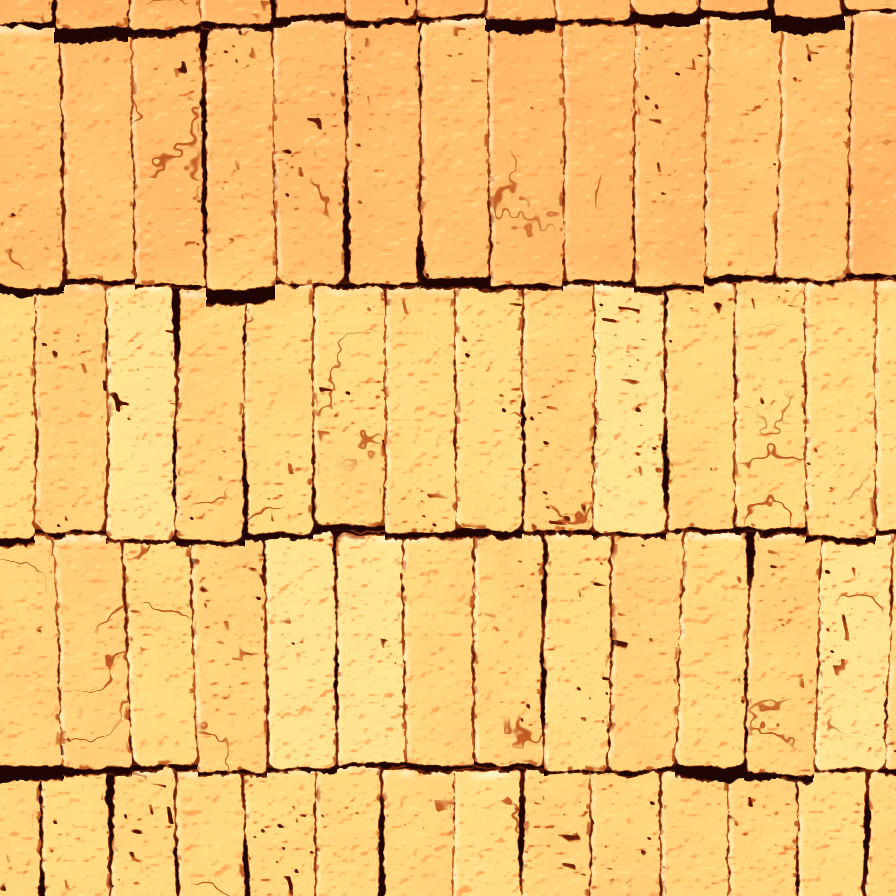
Give the GLSL for this texture, as a WebGL 2 fragment shader.

```glsl
#version 300 es
precision highp float;
// Sunlit wall of clay bricks stacked on end in uneven rows with dark ragged joints.
uniform vec2 u_resolution;
out vec4 fragColor;

#define JOINT 0.0017    // mean half width of upright joints
#define SHADOW 0.0072   // mean depth of the shadow under a brick
#define JITTER 0.013    // height variation between bricks
#define RAGGED 0.0040   // roughness of brick edges
#define CORNER 0.006    // mean corner radius
#define GRAIN 88.0      // frequency of the clay relief
#define WEAR 0.85       // strength of pits and cracks
#define MOTTLE 0.5      // strength of broad tone patches

const vec3 PALE = vec3(1.0, 0.92, 0.60);
const vec3 CLAY = vec3(1.0, 0.85, 0.50);
const vec3 ORANGE = vec3(1.0, 0.71, 0.40);
const vec3 BROWN = vec3(0.78, 0.38, 0.15);
const vec3 RUST = vec3(0.41, 0.13, 0.04);
const vec3 DARK = vec3(0.12, 0.02, 0.01);
const vec3 GLINT = vec3(1.0, 1.0, 0.90);

// Per row, bottom to top: first joint, joint pitch, fanning of the joints.
const vec3 ROWS[5] = vec3[5](
    vec3(0.046, 0.0766, 0.04), vec3(0.064, 0.0773, 0.10), vec3(0.039, 0.0781, 0.0),
    vec3(0.068, 0.0800, 0.045), vec3(0.063, 0.0800, 0.0));

float hash(vec2 p) {
    vec3 q = fract(p.xyx * 0.1031);
    q += dot(q, q.yzx + 33.33);
    return fract((q.x + q.y) * q.z);
}

float noise(vec2 p) {
    vec2 i = floor(p), f = fract(p);
    f = f * f * (3.0 - 2.0 * f);
    return mix(mix(hash(i), hash(i + vec2(1, 0)), f.x),
               mix(hash(i + vec2(0, 1)), hash(i + vec2(1, 1)), f.x), f.y);
}

float relief(vec2 p) {
    return 0.42 * noise(p * GRAIN * vec2(0.5, 0.6)) + 0.33 * noise(p * GRAIN * vec2(1.1, 1.5))
         + 0.25 * noise(p * GRAIN * vec2(2.3, 2.7));
}

// Darkens a tone through brown and rust to near black.
vec3 stain(vec3 col, float amount) {
    col = mix(col, BROWN, smoothstep(0.0, 0.4, amount));
    col = mix(col, RUST, smoothstep(0.4, 0.7, amount));
    return mix(col, DARK, smoothstep(0.7, 1.0, amount));
}

// Height of the bed line below a row; rows grow taller and tilt upward.
float bedLine(float row, float x) {
    return 0.143 + 0.255 * row + 0.0078 * row * row + 0.005 * row * (x - 0.5);
}

// Clay face with tint, lit relief, pits and cracks; d is negative inside the brick.
vec3 clayFace(vec2 p, vec2 brick, float d) {
    float tone = hash(brick + 5.7);
    vec2 s = p + brick * vec2(1.37, 2.71) + 20.0;
    float patches = noise(s * 16.0);
    float warmth = 0.72 * smoothstep(0.64, 0.72, p.y) + 0.42 * (tone - 0.5) + 0.06
                 + MOTTLE * (0.6 * noise(s * 11.0) + 0.4 * noise(s * 31.0) - 0.5)
                 + 0.4 * smoothstep(0.95, 1.0, p.y) * (1.0 - p.x);
    vec3 col = mix(CLAY, ORANGE, clamp(warmth, 0.0, 1.2));
    col = mix(col, PALE, clamp(-1.2 * warmth, 0.0, 0.5));
    col = mix(col, PALE, 0.7 * step(0.94, tone));

    // Light falls from the upper left onto crumbs of clay.
    float slope = relief(s) - relief(s + vec2(-0.0018, 0.003));
    col = mix(col, ORANGE * vec3(1.0, 0.9, 0.8), 0.85 * smoothstep(0.07, 0.22, -slope));
    col = mix(col, PALE, 0.45 * smoothstep(0.08, 0.24, slope));

    float crumb = smoothstep(0.14, 0.30, -slope) * smoothstep(0.45, 0.8, patches);
    float pit = smoothstep(0.85, 0.96, noise(s * vec2(100.0, 125.0) + s.yx * 18.0))
              * smoothstep(0.55, 0.82, patches);
    float line = abs(noise(s * vec2(15.0, 20.0)) + 0.13 * noise(s * 120.0) - 0.57);
    float crack = smoothstep(0.03, 0.0, line) * smoothstep(0.74, 0.88, noise(s * 12.0 + 8.0));
    float rim = smoothstep(-0.0018, 0.0, d) * (0.15 + 0.5 * noise(s * 110.0));
    float chip = smoothstep(-0.007, -0.001, d) * smoothstep(0.72, 0.9, noise(s * 105.0));
    return stain(col, max(max(rim, 0.45 * chip), WEAR * max(0.55 * crumb, max(pit, 0.55 * crack))));
}

void main() {
    vec2 p = gl_FragCoord.xy / u_resolution;
    float aa = max(0.0007, 0.8 / min(u_resolution.x, u_resolution.y));
    float rough = noise(p * 140.0) + 0.7 * noise(p * 310.0) - 0.85;
    vec3 col = DARK;

    // Paint rows upward so each one shades the row beneath.
    for (int n = 0; n < 5; n++) {
        float row = float(n) - 1.0;
        float bed = bedLine(row, p.x), head = bedLine(row + 1.0, p.x);
        if (p.y < bed - 0.04 || p.y > head + 0.03) continue;

        // Nearest upright joint and the brick beside it.
        float lean = ROWS[n].z * (p.x - 0.5) * (p.y - 0.5 * (bed + head));
        float u = (p.x - ROWS[n].x - lean) / ROWS[n].y;
        float joint = floor(u + 0.5);
        vec2 key = vec2(joint + 11.0, row * 19.0 + 40.0);
        float bend = (hash(key) - 0.5) * 0.004
                   + (noise(vec2(key.x * 7.3 + key.y, p.y * 14.0)) - 0.5) * 0.004
                   + (noise(vec2(key.x * 3.1, p.y * 120.0)) - 0.5) * 0.0028;
        float side = (u - joint) * ROWS[n].y + bend;
        vec2 brick = key + vec2(step(0.0, side), 0.0);

        // Joints swell and taper along their length; some nearly close.
        float weight = hash(key + 3.3);
        float swell = noise(vec2(key.x * 5.0 + key.y, p.y * 24.0));
        float taper = 1.0 + 1.6 * (hash(key + 9.2) - 0.5) * (2.0 * p.y - bed - head) / (head - bed);
        float halfGap = JOINT * (0.1 + 1.25 * weight * weight) * (0.2 + 1.8 * swell) * taper;

        // Rounded brick outline with uneven ends.
        float drop = hash(brick + 1.9) - 0.5;
        float low = bed + drop * (0.7 + 2.4 * drop * drop) * JITTER
                  + 0.005 * (noise(vec2(p.x * 48.0, key.y)) - 0.5);
        float high = head + 0.002 + (hash(brick + 8.1) - 0.5) * JITTER * 0.7
                   + 0.004 * (noise(vec2(p.x * 60.0, key.y + 7.0)) - 0.5);
        float worn = hash(brick + vec2(4.4, step(head + bed, 2.0 * p.y)));
        float corner = CORNER * (0.4 + 2.0 * worn * worn);
        vec2 q = vec2(halfGap - abs(side), max(low - p.y, p.y - high)) + corner;
        float d = length(max(q, 0.0)) + min(max(q.x, q.y), 0.0) - corner + rough * RAGGED * 0.5;

        // Shadowed gap, deep under a few bricks, then the lit face.
        float hollow = hash(brick + 6.4);
        float depth = SHADOW * (0.2 + 0.9 * hollow + 0.9 * smoothstep(0.82, 0.9, hollow)
                    + 0.6 * noise(p.xx * 38.0 + key.y)) + rough * RAGGED;
        float gap = smoothstep(-aa, aa, p.y - low + depth) * smoothstep(aa, -aa, p.y - high);
        float under = smoothstep(0.004, 0.0, p.y - low) * smoothstep(0.0, 0.003, p.y - low + depth);
        float gloom = max(0.4 + 0.6 * under, 0.25 + 0.5 * weight + 0.5 * swell);
        col = mix(col, stain(BROWN, gloom), gap);

        // Sunlit upper lips and left edges.
        vec3 face = clayFace(p, brick, d);
        float lip = max(smoothstep(0.014, 0.005, high - p.y),
                        0.8 * smoothstep(0.008, 0.003, side) * step(0.0, side));
        face = mix(face, GLINT, 0.75 * lip * noise(p * 75.0) * smoothstep(0.0, -0.003, d));
        col = mix(col, face, smoothstep(aa, -aa, d));
    }
    fragColor = vec4(col, 1.0);
}
```
